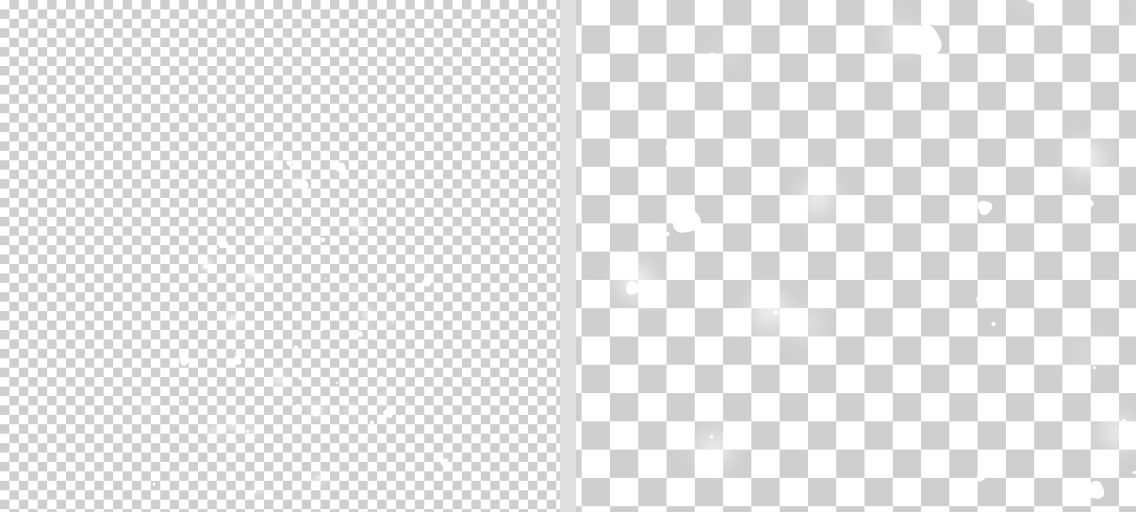
Left: the whole. Right: its middle third, enlarged.
A WebGL 2 fragment shader for this background:

```glsl
#version 300 es
precision highp float;
// Grey and white checkerboard, box filtered for smooth edges, dusted with
// a widening fall of white specks and soft haze. Specks are placed by an
// integer hash; lengths are in canvas widths, measured from the top left.

#define CELLS_ACROSS 59.4
#define GREY 0.808
#define SPECK_COUNT 84
#define SPECK_MIN 0.0010
#define SPECK_MAX 0.0105
#define SPECK_RARITY 5.0
#define HAZE_SIZE 0.017
#define HAZE_SHARE 0.35
#define HAZE_STRENGTH 0.60
#define SPREAD_TOP 0.07
#define SPREAD_BOTTOM 0.34

uniform vec2 u_resolution;
out vec4 fragColor;

// Integer hash to the range 0..1
float hash(uint n) {
    n = n * 747796405u + 2891336453u;
    n = ((n >> ((n >> 28u) + 4u)) ^ n) * 277803737u;
    n = (n >> 22u) ^ n;
    return float(n >> 8u) / 16777216.0;
}

// Share of grey under a square footprint; cell (0, 0) is white
float checkerGrey(vec2 cell, float footprint) {
    vec2 low = abs(fract((cell - 0.5 * footprint) * 0.5) - 0.5);
    vec2 high = abs(fract((cell + 0.5 * footprint) * 0.5) - 0.5);
    vec2 wave = 2.0 * (low - high) / footprint;
    return 0.5 - 0.5 * wave.x * wave.y;
}

// Slightly lobed disc with a smoothed rim
float speck(vec2 offset, float radius, float phase, float pixel) {
    float angle = atan(offset.y, offset.x + 1e-7);
    float rim = radius * (1.0 + 0.10 * sin(3.0 * angle + phase));
    return 1.0 - smoothstep(-0.6 * pixel, 0.6 * pixel, length(offset) - rim);
}

// White cover from all specks and their haze
float dustCover(vec2 point, float height, float pixel) {
    float clear = 1.0;
    for (int i = 0; i < SPECK_COUNT; i++) {
        uint seed = uint(i) * 8u + 11u;

        // Fall widens and thickens towards the bottom
        float depth = mix(0.03, 0.96, pow(hash(seed), 0.6));
        float side = hash(seed + 1u) * 2.0 - 1.0;
        float spread = mix(SPREAD_TOP, SPREAD_BOTTOM, depth);
        vec2 centre = vec2(mix(0.60, 0.52, depth) + side * spread, depth * height);
        vec2 offset = point - centre;

        // Few large specks among many tiny ones
        float size = pow(hash(seed + 2u), SPECK_RARITY);
        float radius = mix(SPECK_MIN, SPECK_MAX, size);
        clear *= 1.0 - speck(offset, radius, 6.2832 * hash(seed + 3u), pixel);

        // Some specks carry a faint cloud beside them
        if (hash(seed + 4u) < HAZE_SHARE) {
            vec2 drift = vec2(hash(seed + 5u), hash(seed + 6u)) - 0.5;
            vec2 cloud = (offset - drift * HAZE_SIZE) / HAZE_SIZE;
            float strength = HAZE_STRENGTH * hash(seed + 7u);
            clear *= 1.0 - strength * exp(-2.0 * dot(cloud, cloud));
        }
    }
    return 1.0 - clear;
}

void main() {
    float pixel = 1.0 / u_resolution.x;
    float height = u_resolution.y * pixel;
    vec2 point = vec2(gl_FragCoord.x, u_resolution.y - gl_FragCoord.y) * pixel;

    float grey = checkerGrey(point * CELLS_ACROSS, pixel * CELLS_ACROSS);
    float board = mix(1.0, GREY, grey);
    float tone = mix(board, 1.0, dustCover(point, height, pixel));
    fragColor = vec4(vec3(tone), 1.0);
}
```
